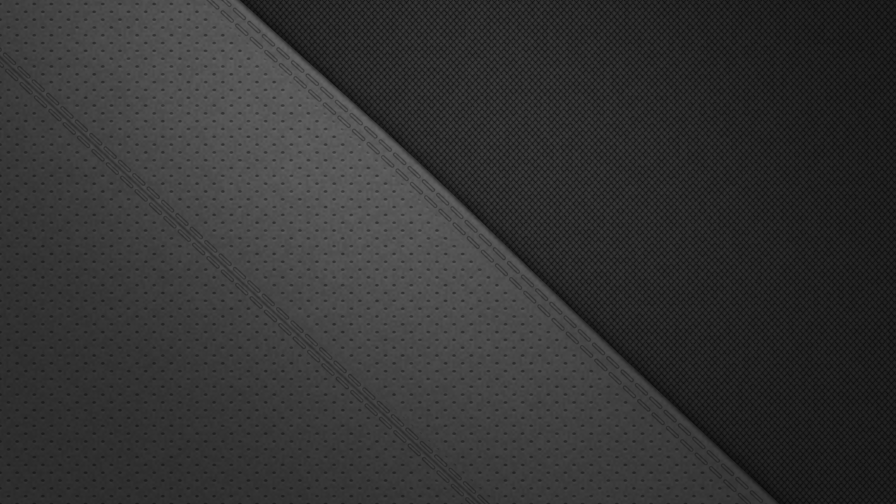
Reproduce this background procedurally as a Shadertoy shader.

```glsl
// Perforated dark leather laid diagonally over a fine woven panel.
// Two stitched seams run parallel to the leather edge; elliptical glows
// light both materials. Lengths are in canvas heights, origin lower left.

const vec2 EDGE_POINT = vec2(0.474, 1.0);
const vec2 EDGE_NORMAL = vec2(0.682, 0.732);
const vec2 EDGE_DIR = vec2(0.732, -0.682);
const float SEAM_OFFSET = -0.406;

float hash(vec2 p) {
    vec3 q = fract(vec3(p.xyx) * 0.1031);
    q += dot(q, q.yzx + 33.33);
    return fract((q.x + q.y) * q.z);
}

float valueNoise(vec2 p) {
    vec2 cell = floor(p);
    vec2 f = fract(p);
    f = f * f * (3.0 - 2.0 * f);
    float low = mix(hash(cell), hash(cell + vec2(1.0, 0.0)), f.x);
    float high = mix(hash(cell + vec2(0.0, 1.0)), hash(cell + 1.0), f.x);
    return mix(low, high, f.y);
}

// Soft elliptical light aligned with the edge direction
float glow(vec2 p, vec2 centre, vec2 spread) {
    vec2 v = p - centre;
    vec2 q = vec2(dot(v, EDGE_DIR), dot(v, EDGE_NORMAL)) / spread;
    return exp(-dot(q, q));
}

// Smooth bell-shaped line of the given half width
float ridge(float d, float width) {
    return exp(-d * d / (width * width));
}

// Offset from the nearest point of a staggered lattice
vec2 staggered(vec2 p, vec2 pitch) {
    vec2 a = (fract(p / pitch) - 0.5) * pitch;
    vec2 b = (fract(p / pitch + 0.5) - 0.5) * pitch;
    return dot(a, a) < dot(b, b) ? a : b;
}

// Shade of a dashed thread: dark sunken rim with a paler core
float stitchShade(float along, float across, float px) {
    const float pitch = 0.039;
    float x = (fract(along / pitch) - 0.5) * pitch;
    float d = length(vec2(max(abs(x) - 0.0125, 0.0), across));
    float rim = 1.0 - smoothstep(0.0042 - px, 0.0042 + px, d);
    float core = 1.0 - smoothstep(0.0016 - px, 0.0016 + px, d);
    return 0.38 * core - 0.36 * rim;
}

// Two thread rows at equal distance from a centre line
float doubleStitch(float along, float across, float gap, float px) {
    return stitchShade(along, across - gap, px)
         + stitchShade(along + 0.014, across + gap, px);
}

// d is measured from the outer edge, seam from the inner seam
float leather(vec2 p, float along, float d, float seam, float px) {
    float light = 0.174 + 0.180 * glow(p, vec2(0.67, 0.77), vec2(0.87, 0.47));

    // Fine grain and broad unevenness
    float grain = valueNoise(p * 210.0) - 0.5;
    float mottling = valueNoise(p * vec2(26.0, 40.0)) - 0.5;
    float shade = 1.0 + 0.12 * grain + 0.02 * mottling;

    // Punched holes, left out around the seams
    float open = smoothstep(0.020, 0.026, abs(seam))
               * (1.0 - smoothstep(-0.058, -0.050, d));
    vec2 hole = staggered(p, vec2(0.034, 0.031)) * vec2(0.8, 1.1);
    float pit = 1.0 - smoothstep(0.0028 - px, 0.0028 + px, length(hole));
    float lip = ridge(length(hole + vec2(0.0, 0.0045)), 0.0028);
    shade += open * (0.12 * lip - 0.36 * pit);

    // Inner seam: groove with a lit fold on either side
    shade += 0.08 * ridge(abs(seam) - 0.006, 0.004) - 0.26 * ridge(seam, 0.0026);
    shade += 0.8 * doubleStitch(along, seam, 0.010, px);

    // Outer seam and rolled edge
    shade += 0.8 * doubleStitch(along, d + 0.031, 0.010, px);
    shade += 0.08 * ridge(d + 0.011, 0.006) - 0.40 * ridge(d, 0.005);
    return light * shade;
}

float weave(vec2 p, float d) {
    float light = 0.093 + 0.080 * glow(p, vec2(0.99, 0.75), vec2(0.68, 0.48));

    // Rounded threads, lit from above
    const vec2 pitch = vec2(0.0125, 0.0140);
    vec2 thread = staggered(p, pitch) / pitch;
    float bump = ridge(length(thread), 0.32);
    float shade = 0.58 + 0.82 * bump + 0.55 * thread.y;
    shade += 0.08 * (hash(floor(p / pitch)) - 0.5);

    // Shadow cast by the leather
    float shadow = 0.50 * exp(-max(d, 0.0) / 0.012);
    return light * shade * (1.0 - shadow);
}

void mainImage(out vec4 fragColor, in vec2 fragCoord) {
    vec2 p = fragCoord / iResolution.y;
    float px = 0.75 / iResolution.y;
    float along = dot(p - EDGE_POINT, EDGE_DIR);
    float across = dot(p - EDGE_POINT, EDGE_NORMAL);

    // The outer edge bows slightly outwards
    float d = across - 0.008 * ridge(along - 0.48, 0.35);
    float seam = across - SEAM_OFFSET;

    float panel = smoothstep(-px, px, d);
    float grey = mix(leather(p, along, d, seam, px), weave(p, d), panel);
    fragColor = vec4(vec3(clamp(grey, 0.0, 1.0)), 1.0);
}
```
